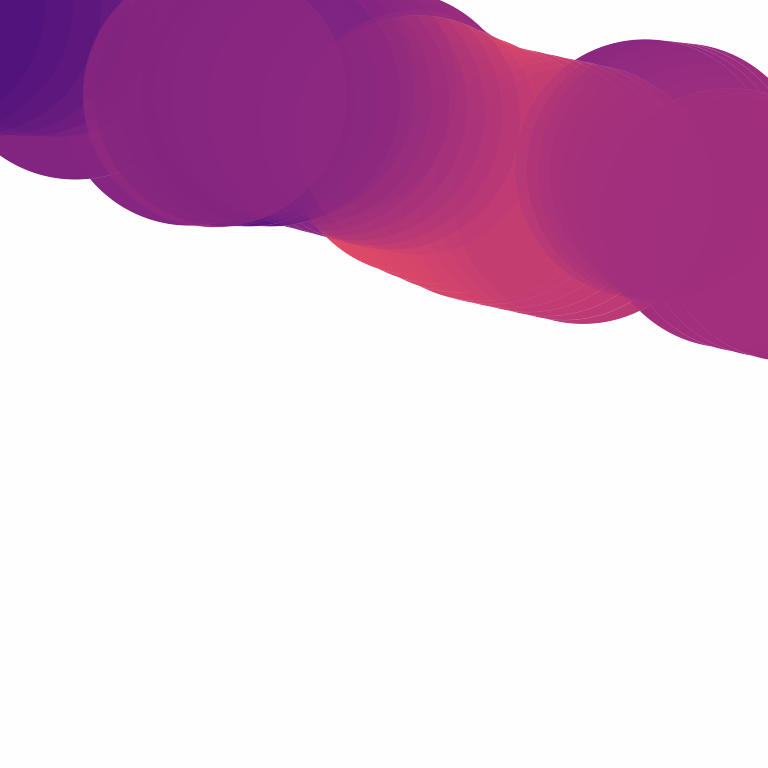
Write a Shadertoy shader that draws this background.

```glsl
const vec3 PAPER = vec3(0.996);
const float RADIUS = 0.169;

// Indigo to purple to coral ramp
vec3 ramp(float t) {
    vec3 indigo = vec3(0.27, 0.06, 0.48);
    vec3 purple = vec3(0.53, 0.15, 0.51);
    vec3 magenta = vec3(0.68, 0.20, 0.48);
    vec3 coral = vec3(0.88, 0.29, 0.40);
    vec3 color = mix(indigo, purple, clamp(t / 0.4, 0.0, 1.0));
    color = mix(color, magenta, clamp((t - 0.4) / 0.25, 0.0, 1.0));
    return mix(color, coral, clamp((t - 0.65) / 0.35, 0.0, 1.0));
}

// Glaze one disc: opaque on bare paper, translucent over earlier paint
vec4 glaze(vec4 paint, vec2 p, vec2 center, float radius, vec3 color, float alpha, float aa) {
    float inside = smoothstep(aa, -aa, length(p - center) - radius);
    float strength = inside * mix(1.0, alpha, paint.a);
    return vec4(mix(paint.rgb, color, strength), max(paint.a, inside));
}

// Row of overlapping discs; tones.x fades to tones.y along the way
vec4 trail(vec4 paint, vec2 p, vec2 from, vec2 to, vec2 tones, float alpha, int count, float aa) {
    for (int i = 0; i < count; i++) {
        float t = float(i) / float(count - 1);
        vec3 color = ramp(mix(tones.x, tones.y, t));
        paint = glaze(paint, p, mix(from, to, t), RADIUS, color, alpha, aa);
    }
    return paint;
}

void mainImage(out vec4 fragColor, in vec2 fragCoord) {
    vec2 p = fragCoord / iResolution.xy;
    float aa = 0.75 / iResolution.y;
    vec4 paint = vec4(PAPER, 0.0);

    // Coral middle, cooling to the right
    paint = trail(paint, p, vec2(0.544, 0.811), vec2(0.625, 0.777), vec2(0.98, 0.93), 0.5, 4, aa);
    paint = trail(paint, p, vec2(0.640, 0.773), vec2(0.759, 0.747), vec2(0.90, 0.74), 0.3, 6, aa);

    // Magenta right end
    paint = trail(paint, p, vec2(1.030, 0.698), vec2(0.951, 0.716), vec2(0.55, 0.58), 0.3, 4, aa);
    paint = trail(paint, p, vec2(0.840, 0.780), vec2(0.885, 0.775), vec2(0.43, 0.54), 0.22, 4, aa);
    paint = trail(paint, p, vec2(0.900, 0.763), vec2(0.951, 0.716), vec2(0.56, 0.58), 0.25, 4, aa);

    // Purple left base with a dark lower crescent
    paint = trail(paint, p, vec2(0.098, 0.935), vec2(0.247, 0.875), vec2(0.37, 0.39), 0.6, 2, aa);
    paint = trail(paint, p, vec2(0.293, 0.874), vec2(0.352, 0.874), vec2(0.15, 0.15), 0.5, 3, aa);

    // Purple veil running left out of the coral
    paint = trail(paint, p, vec2(0.508, 0.844), vec2(0.370, 0.880), vec2(0.50, 0.30), 0.23, 7, aa);
    paint = glaze(paint, p, vec2(0.543, 0.828), 0.159, ramp(0.68), 0.22, aa);

    // Indigo corner, deepening to the left
    paint = trail(paint, p, vec2(0.072, 0.991), vec2(-0.110, 0.995), vec2(0.18, 0.02), 0.38, 6, aa);

    // Large plum disc and its inner arcs
    paint = glaze(paint, p, vec2(0.280, 0.876), 0.172, ramp(0.49), 0.62, aa);
    paint = trail(paint, p, vec2(0.325, 0.885), vec2(0.425, 0.885), vec2(0.42, 0.38), 0.14, 3, aa);

    fragColor = vec4(mix(PAPER, paint.rgb, paint.a), 1.0);
}
```
